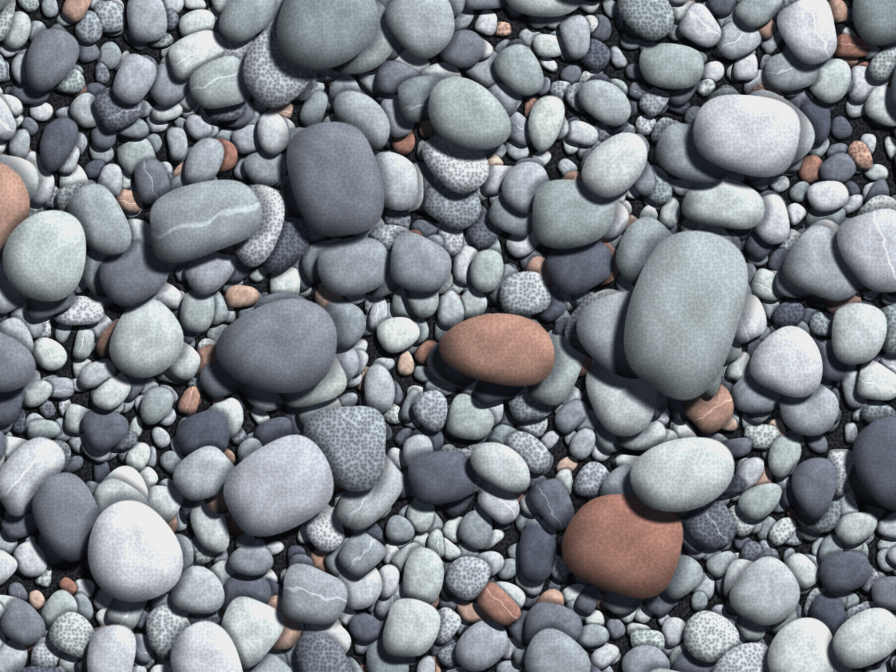
Give the GLSL for this texture, as a WebGL 2 fragment shader.

```glsl
#version 300 es
precision highp float;
// A sunlit beach of tightly heaped grey pebbles with hard, dark shadows.

uniform vec2 u_resolution;
out vec4 fragColor;

const int   LAYERS = 6;              // visited from the largest stones to the smallest
const float SMALLEST_CELL = 0.035;   // in canvas heights
const float CELL_GROWTH = 1.46;
const float THINNING = 0.155;        // share of stones lost with each larger layer
const float JITTER = 0.44;
const float SHADOW_LENGTH = 0.13;    // in cells
const float REACH = 0.8;             // farthest a stone or its shadow extends, in cells
const float GRAIN = 170.0;
const float WARM_SHARE = 0.08;
const float SLATE_SHARE = 0.27;
const vec3  SUN = vec3(0.36, 0.48, 0.80);
const vec3  SHADE = vec3(0.17, 0.185, 0.22);
const vec3  GROUND = vec3(0.15, 0.155, 0.17);
const vec3  PALE = vec3(0.96, 0.96, 0.945);
const vec3  GREY = vec3(0.62, 0.64, 0.655);
const vec3  SLATE_DARK = vec3(0.36, 0.38, 0.43);
const vec3  SLATE_LIGHT = vec3(0.55, 0.57, 0.60);
const vec3  RUST = vec3(0.66, 0.48, 0.42);
const vec3  SAND = vec3(0.92, 0.82, 0.74);

vec4 hash4(vec2 p) {
    vec4 q = fract(p.xyxy * vec4(0.1031, 0.1030, 0.0973, 0.1099));
    q += dot(q, q.wzxy + 33.33);
    return fract((q.xxyz + q.yzzw) * q.zywx);
}

// Distance to the nearest of the four closest scattered points
float cellular(vec2 p) {
    vec2 base = floor(p - 0.5);
    float nearest = 2.0;
    for (int n = 0; n < 4; n++) {
        vec2 c = base + vec2(n & 1, n >> 1);
        vec2 d = c + 0.1 + 0.8 * hash4(c).xy - p;
        nearest = min(nearest, dot(d, d));
    }
    return sqrt(nearest);
}

float mottle(vec2 p) {
    p += 0.6 * sin(p.yx * 1.7 + vec2(0.4, 2.1));
    return (sin(p.x * 2.1 + p.y) + sin(p.y * 3.7 - p.x * 1.3)) * 0.5;
}

// Lumpy, egg-shaped rounded box: 0 at the centre, 1 on the outline
float pebbleField(vec2 q, vec2 axes, vec4 form) {
    q = q / axes + 1e-4;
    q.y *= 1.0 + 0.32 * (form.z - 0.5) * clamp(q.x, -1.5, 1.5);
    vec2 e = q * q;
    float round2 = e.x + e.y;
    vec2 u = q * inversesqrt(round2);
    float lumps = 1.0 + 0.2 * (form.x - 0.5) * u.x * u.y
                + 0.1 * (form.w - 0.5) * u.x * (4.0 * u.x * u.x - 3.0)
                + 0.1 * (form.y - 0.5) * u.y * (3.0 - 4.0 * u.y * u.y);
    return sqrt(mix(round2, length(e), 0.75 * form.w)) / lumps;
}

vec3 stoneColour(vec4 h) {
    if (h.x < WARM_SHARE) return mix(RUST, SAND, h.y);
    if (h.x < SLATE_SHARE) return mix(SLATE_DARK, SLATE_LIGHT, h.y);
    return mix(GREY, PALE, h.y) * mix(vec3(0.97, 1.01, 0.99), vec3(0.99, 0.995, 1.025), h.z);
}

void main() {
    vec2 uv = gl_FragCoord.xy / u_resolution.y;
    float grain = cellular(uv * GRAIN) - 0.42;
    vec3 colour = vec3(0.0);
    float remaining = 1.0;   // part of the pixel not yet covered
    float shadow = 0.0;      // darkest shadow from the stones above

    for (int i = LAYERS - 1; i >= 0; i--) {
        if (remaining < 0.01) break;
        float level = float(i);
        float cellSize = SMALLEST_CELL * pow(CELL_GROWTH, level);
        float angle = level * 0.83 + 0.3;
        mat2 turn = mat2(cos(angle), sin(angle), -sin(angle), cos(angle));
        vec2 p = turn * uv / cellSize + level * 17.3;
        vec2 sun = turn * SUN.xy;
        vec2 base = floor(p - 0.5);

        for (int n = 0; n < 4; n++) {
            vec2 cell = base + vec2(n & 1, n >> 1);
            vec4 place = hash4(cell + level * 41.0);
            vec2 rel = p - cell - 0.5 - JITTER * (place.xy - 0.5);
            if (place.z > 1.0 - THINNING * level || dot(rel, rel) > REACH * REACH) continue;

            // Outline
            vec4 form = hash4(cell + level * 29.0 + 113.0);
            vec2 axes = mix(0.40, 0.58, form.x) * vec2(1.0, mix(0.58, 0.95, form.y));
            vec2 along = normalize(vec2(place.w, form.z) - 0.4983);
            mat2 spin = mat2(along, -along.y, along.x);
            vec2 q = rel * spin;
            float k = pebbleField(q, axes, form);
            float blur = 1.0 / (u_resolution.y * cellSize * axes.y);
            float cover = 1.0 - smoothstep(1.0 - blur, 1.0 + blur, k);

            if (cover > 0.0) {
                // Mineral grain, stains and an occasional pale vein
                vec4 look = hash4(cell + level * 37.0 + 271.0);
                float speckle = mix(0.18, 0.6, step(0.86, look.w));
                float stain = mottle(q * 6.0 + look.zw * 40.0);
                vec3 stone = stoneColour(look) * (1.0 + speckle * grain + 0.06 * stain);
                float vein = abs(q.y + 0.04 * stain - 0.2 * (look.z - 0.5));
                stone += 0.16 * step(0.88, form.w) * (1.0 - smoothstep(0.008, 0.03, vein));

                // Flat-topped dome lit by the sun
                vec2 outward = spin * normalize(q / (axes * axes) + 1e-4);
                float rim = min(k, 1.0);
                vec3 normal = normalize(vec3(outward * 1.25 * rim * rim * rim, 1.0));
                float lit = max(dot(normal, vec3(sun, SUN.z)), 0.0);
                stone = min(stone * (vec3(0.17, 0.18, 0.20) + 0.95 * lit), vec3(0.93));
                colour += remaining * cover * stone * mix(vec3(1.0), SHADE, shadow);
                remaining *= 1.0 - cover;
                if (remaining < 0.01) break;
            }

            // Thrown shadow and contact shade on the stones beneath
            vec2 toSun = (rel + normalize(sun) * SHADOW_LENGTH) * spin;
            float thrown = 1.0 - smoothstep(0.93, 1.07, pebbleField(toSun, axes, form));
            shadow = max(shadow, max(thrown, 0.5 - 0.5 * smoothstep(1.0, 1.28, k)));
        }
    }
    colour += remaining * GROUND * (1.0 + grain) * mix(vec3(1.0), SHADE, shadow);
    fragColor = vec4(clamp(colour, 0.0, 1.0), 1.0);
}
```
